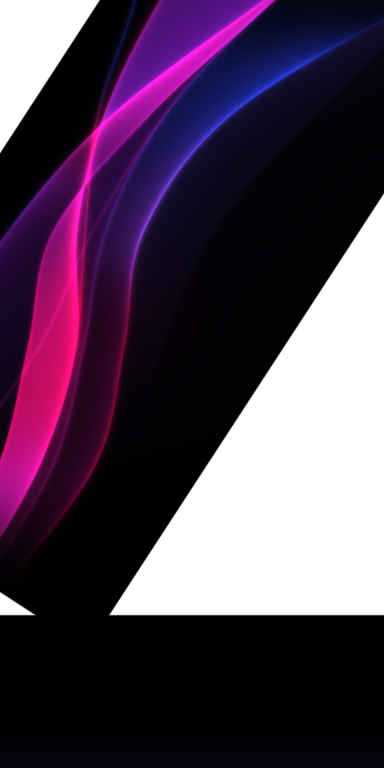
Write a WebGL 1 fragment shader that draws this background.

```glsl
precision highp float;
// Glowing magenta, crimson and blue ribbons flowing down a tilted black panel on white.
uniform vec2 u_resolution;

const vec3 WHITE   = vec3(1.0);
const vec3 NIGHT   = vec3(0.005, 0.004, 0.012);
const vec3 MAGENTA = vec3(0.74, 0.07, 0.56);
const vec3 PINK    = vec3(0.95, 0.10, 0.60);
const vec3 CRIMSON = vec3(0.80, 0.03, 0.24);
const vec3 PURPLE  = vec3(0.23, 0.05, 0.36);
const vec3 VIOLET  = vec3(0.42, 0.16, 0.72);
const vec3 BLUE    = vec3(0.12, 0.19, 0.72);
const vec3 WINE    = vec3(0.18, 0.015, 0.13);
const vec3 NAVY    = vec3(0.055, 0.04, 0.14);

const float KNOT_STEP = 0.3;      // vertical spacing of the spline knots
const float SOFT = 0.004;         // softness of the ribbon borders
const float FLOOR_TOP = 1.602;    // where the dark floor starts, from the top
const vec2 PANEL_NORMAL = vec2(0.838, 0.546);
const float PANEL_LEFT = 0.218;
const float PANEL_RIGHT = 1.113;
const float PANEL_END = 1.292;

// Catmull-Rom weight of a knot at distance t
float knotWeight(float t) {
  t = abs(t);
  if (t < 1.0) return 1.0 + t * t * (1.5 * t - 2.5);
  if (t < 2.0) return 2.0 + t * (-4.0 + t * (2.5 - 0.5 * t));
  return 0.0;
}

vec4 knotWeights(float y, float first) {
  float t = y / KNOT_STEP + 1.0 - first;
  return vec4(knotWeight(t), knotWeight(t - 1.0), knotWeight(t - 2.0), knotWeight(t - 3.0));
}

// Signed distance to a curve given by its x at eight heights; positive to the right
float curve(vec2 p, vec4 upper, vec4 lower) {
  const float STEP = 0.01;
  float y = clamp(p.y, 0.0, 1.49);
  float x = dot(knotWeights(y, 0.0), upper) + dot(knotWeights(y, 4.0), lower);
  float next = dot(knotWeights(y + STEP, 0.0), upper) + dot(knotWeights(y + STEP, 4.0), lower);
  float slope = (next - x) / STEP;
  return (p.x - x) * inversesqrt(1.0 + slope * slope);
}

float band(float left, float right) {
  return smoothstep(-SOFT, SOFT, left) * smoothstep(-SOFT, SOFT, -right);
}

float glow(float d, float width) { return exp(-abs(d) / width); }

float bump(float y, float center, float width) {
  float t = (y - center) / width;
  return exp(-t * t);
}

vec3 ribbons(vec2 p) {
  float y = p.y;
  float crest = curve(p, vec4(1.12, 0.69, 0.292, 0.023), vec4(-0.16, -0.3, -0.4, -0.5));
  float fold  = curve(p, vec4(1.04, 0.716, 0.39, 0.14), vec4(0.073, 0.0, -0.15, -0.3));
  float spine = curve(p, vec4(0.62, 0.417, 0.271, 0.2), vec4(0.198, 0.109, -0.06, -0.25));
  float inner = curve(p, vec4(1.04, 0.71, 0.43, 0.276), vec4(0.219, 0.143, -0.03, -0.23));
  float outer = curve(p, vec4(1.56, 1.08, 0.60, 0.375), vec4(0.323, 0.253, 0.036, -0.23));
  float veil  = curve(p, vec4(1.6, 1.14, 0.82, 0.56), vec4(0.425, 0.35, 0.2, 0.0));
  float wisp  = curve(p, vec4(0.42, 0.352, 0.255, 0.222), vec4(0.2, 0.15, 0.0, -0.2));
  float thread = curve(p, vec4(1.0, 0.70, 0.43, 0.242), vec4(0.104, -0.104, -0.3, -0.5));
  float low = smoothstep(0.5, 0.85, y);
  float tail = 1.0 - smoothstep(1.2, 1.54, y);
  vec3 c = vec3(0.0);

  // Translucent sheets
  c += PURPLE * band(spine, crest) * (0.4 + 0.6 * glow(crest, 0.1));
  c += mix(PURPLE * 0.65, WINE, low) * band(max(spine, fold), inner) * tail;
  c += PURPLE * band(crest, min(fold, spine)) * smoothstep(0.38, 0.5, y)
     * (0.3 + 0.5 * glow(crest, 0.06)) * (1.0 - 0.6 * smoothstep(0.8, 1.2, y));

  // Bright magenta fold
  c += MAGENTA * band(crest, fold) * bump(y, 0.17, 0.25) * (0.75 + 0.4 * glow(crest, 0.02));

  // Crimson ribbon turning pink at its foot
  vec3 flame = mix(CRIMSON, MAGENTA * 1.05, smoothstep(1.0, 1.3, y));
  float spread = mix(0.035, 0.3, smoothstep(0.6, 1.05, y));
  c += flame * band(fold, spine) * (0.15 + 0.65 * glow(spine, spread)) * tail;

  // Blue ribbon cooling into wine
  vec3 sheet = mix(BLUE, VIOLET * 0.8, smoothstep(0.2, 0.6, y));
  sheet = mix(sheet, WINE * 1.5, smoothstep(0.55, 0.85, y));
  float lit = mix(0.35, 1.0, smoothstep(0.0, 0.2, y)) * (1.0 - 0.6 * smoothstep(0.75, 1.05, p.x));
  c += sheet * band(inner, outer) * (0.25 + 0.6 * glow(outer, 0.07)) * lit * tail;

  // Dim haze outside the blue ribbon
  float haze = smoothstep(-SOFT, SOFT, outer) * (1.0 - smoothstep(0.6, 1.25, y));
  c += mix(NAVY, WINE * 0.55, low) * haze * glow(outer, 0.13) * 0.8;
  c += NAVY * 0.35 * band(outer, veil) * haze;

  // Luminous edges
  vec3 rim = mix(BLUE, VIOLET + 0.1, smoothstep(0.2, 0.55, y));
  rim = mix(rim, CRIMSON * 0.65, smoothstep(0.6, 0.85, y));
  c += rim * glow(outer, 0.006) * 0.65 * lit * tail;
  c += mix(PINK, VIOLET * 0.8, smoothstep(0.3, 0.5, y)) * glow(crest, 0.006) * 0.4;
  c += mix(MAGENTA, CRIMSON, low) * glow(fold, 0.005) * 0.35;
  c += mix(VIOLET, MAGENTA, smoothstep(0.7, 1.0, y)) * glow(inner, 0.006) * 0.3 * tail;
  float heat = 0.3 + 0.55 * bump(y, 0.66, 0.3);
  c += mix(PINK, CRIMSON * 1.1, bump(y, 0.82, 0.2)) * glow(spine, 0.009) * heat * tail;
  c += mix(BLUE * 0.6, CRIMSON * 0.7, smoothstep(0.15, 0.4, y)) * glow(wisp, 0.005)
     * (1.0 - smoothstep(0.7, 1.0, y)) * 0.7;
  c += MAGENTA * glow(thread, 0.004) * 0.2 * smoothstep(0.2, 0.35, y);
  return c;
}

void main() {
  vec2 p = gl_FragCoord.xy / u_resolution * vec2(1.0, 2.0);
  p.y = 2.0 - p.y;
  float pixel = 1.0 / u_resolution.x;

  // Tilted panel: two long sides and a square-cut lower end
  float across = dot(p, PANEL_NORMAL);
  float along = dot(p, vec2(-PANEL_NORMAL.y, PANEL_NORMAL.x));
  float outside = max(max(PANEL_LEFT - across, across - PANEL_RIGHT), along - PANEL_END);
  vec3 color = mix(NIGHT + ribbons(p), WHITE, smoothstep(-pixel, pixel, outside));

  // Dark floor with a faint blue lower rim
  vec3 floorColor = NIGHT * 0.5 + NAVY * 0.4 * smoothstep(1.88, 2.0, p.y);
  color = mix(color, floorColor, smoothstep(-pixel, pixel, p.y - FLOOR_TOP));
  gl_FragColor = vec4(min(color, 1.0), 1.0);
}
```
